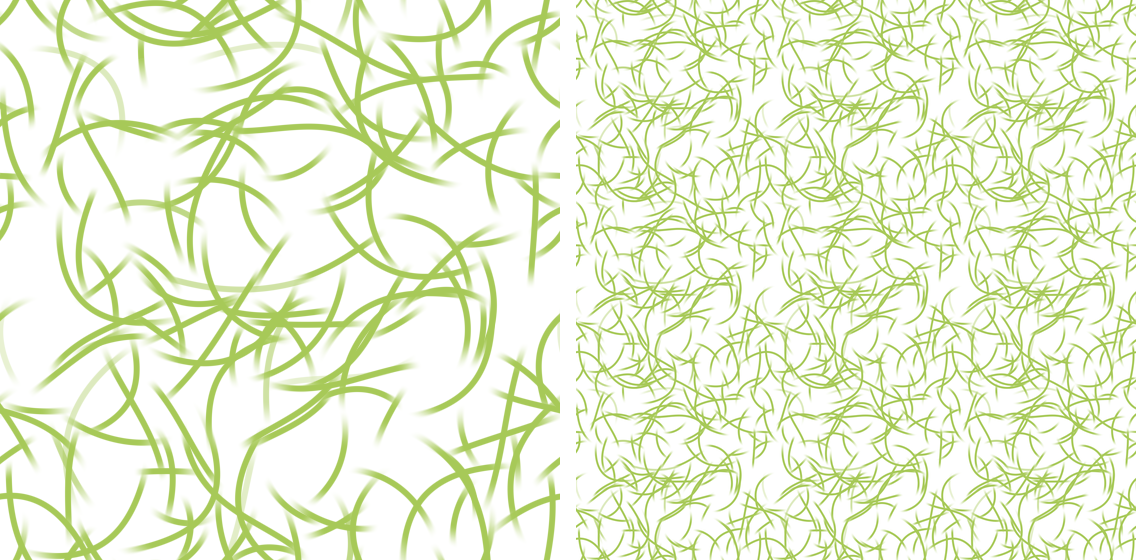
Left: one tile. Right: repeated 3 by 3.
Give the GLSL for this pattern, as a Shadertoy shader.

```glsl
// Seamless tangle of curved green strands with fading ends on white.

const vec3  PAPER_COLOR   = vec3(1.0);
const vec3  STRAND_COLOR  = vec3(0.655, 0.790, 0.345);
const int   CELLS         = 5;        // grid cells per side, wraps at the edges
const int   STRANDS       = 6;        // strands per cell
const float HALF_WIDTH    = 0.0053;
const float EDGE_SOFTNESS = 0.0014;
const float TIP_SOFTNESS  = 0.0042;   // edges blur towards the tips
const vec2  HALF_LENGTH   = vec2(0.060, 0.165);
const vec2  TIP_FADE      = vec2(0.035, 0.070);
const float MAX_BEND      = 5.0;      // arc curvature
const float MAX_SWAY      = 9.0;      // S-shaped cubic part
const float FAINT_SHARE   = 0.14;
const float TAU           = 6.2831853;

// Integer hash: three random values in 0..1
vec3 hash3(uvec3 v) {
    v = v * 1664525u + 1013904223u;
    v.x += v.y * v.z; v.y += v.z * v.x; v.z += v.x * v.y;
    v ^= v >> 16u;
    v.x += v.y * v.z; v.y += v.z * v.x; v.z += v.x * v.y;
    return vec3(v >> 8u) / 16777216.0;
}

// Opacity of one strand, p relative to its middle
float strandOpacity(vec2 p, vec3 shape, vec3 style, float angle, float pixel) {
    float c = cos(angle), s = sin(angle);
    p = vec2(c * p.x + s * p.y, c * p.y - s * p.x);

    float halfLength = mix(HALF_LENGTH.x, HALF_LENGTH.y, shape.x);
    if (abs(p.x) > halfLength) return 0.0;

    // Distance to a cubic curve, corrected for its slope
    float bend = MAX_BEND * (2.0 * shape.y - 1.0);
    float sway = MAX_SWAY * (2.0 * shape.z - 1.0);
    float curve = p.x * p.x * (bend + sway * p.x);
    float slope = p.x * (2.0 * bend + 3.0 * sway * p.x);
    float dist = abs(p.y - curve) * inversesqrt(1.0 + slope * slope);

    // Each tip fades over its own length
    float fadeLength = mix(TIP_FADE.x, TIP_FADE.y, p.x < 0.0 ? style.x : style.y);
    float fade = smoothstep(0.0, fadeLength, halfLength - abs(p.x));
    float soft = max(mix(TIP_SOFTNESS, EDGE_SOFTNESS, fade), 0.7 * pixel);
    float body = 1.0 - smoothstep(HALF_WIDTH - soft, HALF_WIDTH + soft, dist);
    float strength = style.z < FAINT_SHARE ? mix(0.2, 0.8, style.z / FAINT_SHARE) : 1.0;
    return body * fade * strength;
}

void mainImage(out vec4 fragColor, in vec2 fragCoord) {
    vec2 uv = fragCoord / iResolution.xy;
    float pixel = 1.0 / min(iResolution.x, iResolution.y);
    ivec2 home = ivec2(floor(uv * float(CELLS)));
    float clearance = 1.0;

    // Layer the strands of this cell and its wrapped neighbours
    for (int y = -1; y <= 1; y++)
    for (int x = -1; x <= 1; x++) {
        ivec2 cell = home + ivec2(x, y);
        uvec2 wrapped = uvec2((cell + CELLS) % CELLS);
        for (int i = 0; i < STRANDS; i++) {
            uint seed = uint(i) * 3u;
            vec3 place = hash3(uvec3(wrapped, seed));
            vec3 shape = hash3(uvec3(wrapped, seed + 1u));
            vec3 style = hash3(uvec3(wrapped, seed + 2u));
            vec2 middle = (vec2(cell) + place.xy) / float(CELLS);
            clearance *= 1.0 - strandOpacity(uv - middle, shape, style, TAU * place.z, pixel);
        }
    }

    fragColor = vec4(mix(STRAND_COLOR, PAPER_COLOR, clearance), 1.0);
}
```
